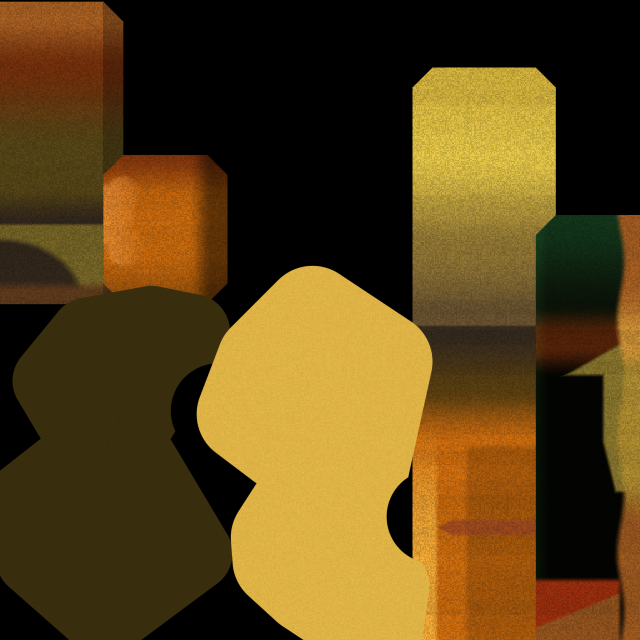
Reproduce this background procedurally as a Shadertoy shader.

```glsl
// Chamfered panels of amber, gold and deep green behind two flat, waisted blobs on black.
// Panels are bevelled boxes filled with layered vertical gradients, bands and grain;
// each blob is a union of two rounded polygons with a circular bite at its waist.

const float CANVAS = 768.0;      // layout units per canvas side, y measured downwards
const float BEVEL = 24.0;        // cut at panel corners
const float BAND_HEIGHT = 18.0;  // horizontal banding in the panels
const float GRAIN_SIZE = 1.5;
const float PANEL_GRAIN = 0.07;
const float BLOB_GRAIN = 0.025;
const float OLIVE_ROUND = 45.0;
const float GOLD_ROUND = 58.0;
const vec3 OLIVE = vec3(0.22, 0.18, 0.05);
const vec3 GOLD = vec3(0.87, 0.70, 0.27);
const vec3 AMBER = vec3(0.74, 0.39, 0.05);
const vec3 RUST = vec3(0.42, 0.17, 0.04);
const vec3 TAN = vec3(0.60, 0.34, 0.12);
const vec3 MOSS = vec3(0.43, 0.37, 0.14);
const vec3 SOOT = vec3(0.18, 0.14, 0.10);

// Rounded polygon skeletons, one for each half of a blob
const vec2 OLIVE_TOP[6] = vec2[6](vec2(60, 457), vec2(105, 402), vec2(182, 388),
    vec2(231, 398), vec2(150, 530), vec2(110, 541));
const vec2 OLIVE_BASE[6] = vec2[6](vec2(120, 528), vec2(28, 600), vec2(40, 670),
    vec2(125, 745), vec2(234, 664), vec2(160, 540));
const vec2 GOLD_TOP[6] = vec2[6](vec2(375, 377), vec2(318, 434), vec2(294, 497),
    vec2(400, 577), vec2(430, 575), vec2(461, 434));
const vec2 GOLD_BASE[6] = vec2[6](vec2(335, 645), vec2(337, 672), vec2(371, 703),
    vec2(450, 755), vec2(457, 705), vec2(380, 575));

float hash(vec2 p) {
    vec3 q = fract(vec3(p.xyx) * 0.1031);
    q += dot(q, q.yzx + 33.33);
    return fract((q.x + q.y) * q.z);
}

float bevelBox(vec2 p, vec2 lo, vec2 hi) {
    vec2 halfSize = 0.5 * (hi - lo);
    vec2 d = abs(p - 0.5 * (lo + hi)) - halfSize;
    return max(max(d.x, d.y), (d.x + d.y + BEVEL) * 0.7071);
}

float roundPolygon(vec2 p, vec2 v[6], float radius) {
    float d = dot(p - v[0], p - v[0]), side = 1.0;
    for (int i = 0; i < 6; i++) {
        vec2 a = v[i], e = v[(i + 5) % 6] - a, w = p - a;
        vec2 b = w - e * clamp(dot(w, e) / dot(e, e), 0.0, 1.0);
        d = min(d, dot(b, b));
        bvec3 c = bvec3(w.y >= 0.0, p.y < a.y + e.y, e.x * w.y > e.y * w.x);
        if (all(c) || all(not(c))) side = -side;
    }
    return side * sqrt(d) - radius;
}

float bite(float d, vec2 p, vec2 center, float radius) {
    return max(d, radius - length(p - center));
}

float cover(float d, float soft) { return 1.0 - smoothstep(-soft, soft, d); }

// Adds the next stop of a gradient
vec3 stop(vec3 c, vec3 next, float a, float b, float t) { return mix(c, next, smoothstep(a, b, t)); }

vec3 mossPanel(vec2 p) {
    vec3 c = stop(TAN, RUST, 20.0, 82.0, p.y);
    c = stop(c, vec3(0.31, 0.25, 0.08), 75.0, 180.0, p.y);
    c = stop(c, SOOT, 225.0, 268.0, p.y);
    c = stop(c, MOSS, 267.0, 272.0, p.y);
    c = mix(c, SOOT, cover((length((p - vec2(0, 362)) / vec2(98, 74)) - 1.0) * 74.0, 5.0));
    c = stop(c, vec3(0.34, 0.21, 0.10), 335.0, 350.0, p.y);
    return c * (1.0 - 0.25 * step(124.0, p.x));
}

vec3 amberPanel(vec2 p) {
    vec3 c = stop(RUST * 1.1, AMBER, 184.0, 245.0, p.y);
    c = stop(c, AMBER * 0.75, 300.0, 360.0, p.y);
    float lobes = min(length(p - vec2(126, 258)) - 36.0, length(p - vec2(148, 232)) - 20.0);
    lobes = min(lobes, length(p - vec2(150, 297)) - 22.0);
    c = mix(c, vec3(0.88, 0.55, 0.22), 0.65 * cover(lobes, 4.0) * cover(p.x - 155.0, 30.0));
    return c * (1.0 - 0.5 * smoothstep(225.0, 255.0, p.x));
}

vec3 goldPanel(vec2 p) {
    vec3 c = stop(vec3(0.77, 0.65, 0.22), vec3(0.83, 0.72, 0.26), 100.0, 180.0, p.y);
    c = stop(c, vec3(0.53, 0.43, 0.19), 185.0, 310.0, p.y);
    c = stop(c, vec3(0.37, 0.29, 0.17), 300.0, 385.0, p.y);
    c = stop(c, SOOT * 1.1, 389.0, 393.0, p.y);
    c = stop(c, vec3(0.31, 0.22, 0.06), 400.0, 465.0, p.y);
    c = stop(c, AMBER, 460.0, 535.0, p.y);
    c *= 1.0 - 0.17 * smoothstep(555.0, 565.0, p.x) * smoothstep(530.0, 540.0, p.y);
    c = mix(c, vec3(0.88, 0.61, 0.19), cover(p.x - 524.0, 4.0) * smoothstep(500.0, 640.0, p.y));
    float streak = max(abs(p.y - 633.0) - 9.0, 525.0 + abs(p.y - 633.0) * 2.0 - p.x);
    return mix(c, vec3(0.58, 0.26, 0.13), 0.8 * cover(streak, 3.0));
}

vec3 greenPanel(vec2 p) {
    vec3 c = stop(vec3(0.07, 0.20, 0.10), vec3(0.04, 0.07, 0.03), 265.0, 370.0, p.y);
    c = stop(c, RUST * 0.75, 365.0, 405.0, p.y);
    c = stop(c, vec3(0.01, 0.015, 0.005), 415.0, 455.0, p.y);
    c += vec3(0.02, 0.06, 0.02) * cover(p.x - 650.0, 10.0);
    // Olive hook around the dark recess
    float hook = max(max(447.0 - (p.x - 685.0) * 0.57 - p.y, p.y - 590.0),
        min(p.y - 450.0, 724.0 - p.x + max(p.y - 530.0, 0.0) * 0.25));
    c = mix(c, MOSS * 1.15, cover(hook, 3.0));
    // Warm outer margin with a gently waving edge
    vec3 margin = stop(TAN, vec3(0.76, 0.54, 0.20), 340.0, 410.0, p.y);
    margin = stop(margin, vec3(0.62, 0.50, 0.17), 415.0, 450.0, p.y);
    margin = stop(margin, TAN * 0.95, 575.0, 630.0, p.y);
    c = mix(c, margin, smoothstep(-5.0, 5.0, p.x - 745.0 - 4.0 * sin(p.y * 0.045)));
    // Red floor
    vec3 ground = mix(vec3(0.57, 0.17, 0.05), TAN * 0.88, smoothstep(-2.0, 2.0, p.y + 0.41 * p.x - 1017.0));
    return mix(c, ground, smoothstep(692.0, 700.0, p.y) * cover(p.x - 744.0, 4.0));
}

void mainImage(out vec4 fragColor, in vec2 fragCoord) {
    vec2 uv = fragCoord / iResolution.xy;
    vec2 p = vec2(uv.x, 1.0 - uv.y) * CANVAS;
    float edge = 0.7 * CANVAS / iResolution.y;
    float grain = hash(floor(p / GRAIN_SIZE)) - 0.5;
    float band = hash(vec2(floor(p.y / BAND_HEIGHT), 7.0)) - 0.5;

    // Panels, back to front
    vec3 color = vec3(0.0);
    color = mix(color, mossPanel(p), cover(bevelBox(p, vec2(-60, 2), vec2(148, 365)), edge));
    color = mix(color, amberPanel(p), cover(bevelBox(p, vec2(124, 186), vec2(273, 364)), edge));
    color = mix(color, goldPanel(p), cover(bevelBox(p, vec2(495, 81), vec2(667, 820)), edge));
    color = mix(color, greenPanel(p), cover(bevelBox(p, vec2(643, 258), vec2(830, 830)), edge));
    color *= 1.0 + 0.08 * band + PANEL_GRAIN * 3.0 * grain;

    // Flat blobs in front
    float olive = min(roundPolygon(p, OLIVE_TOP, OLIVE_ROUND), roundPolygon(p, OLIVE_BASE, OLIVE_ROUND));
    olive = bite(olive, p, vec2(262, 493), 57.0);
    color = mix(color, OLIVE * (1.0 + BLOB_GRAIN * grain), cover(olive, edge));
    float gold = min(roundPolygon(p, GOLD_TOP, GOLD_ROUND), roundPolygon(p, GOLD_BASE, GOLD_ROUND));
    gold = bite(gold, p, vec2(520, 620), 56.0);
    color = mix(color, GOLD * (1.0 + BLOB_GRAIN * 2.0 * grain), cover(gold, edge));
    fragColor = vec4(color, 1.0);
}
```
